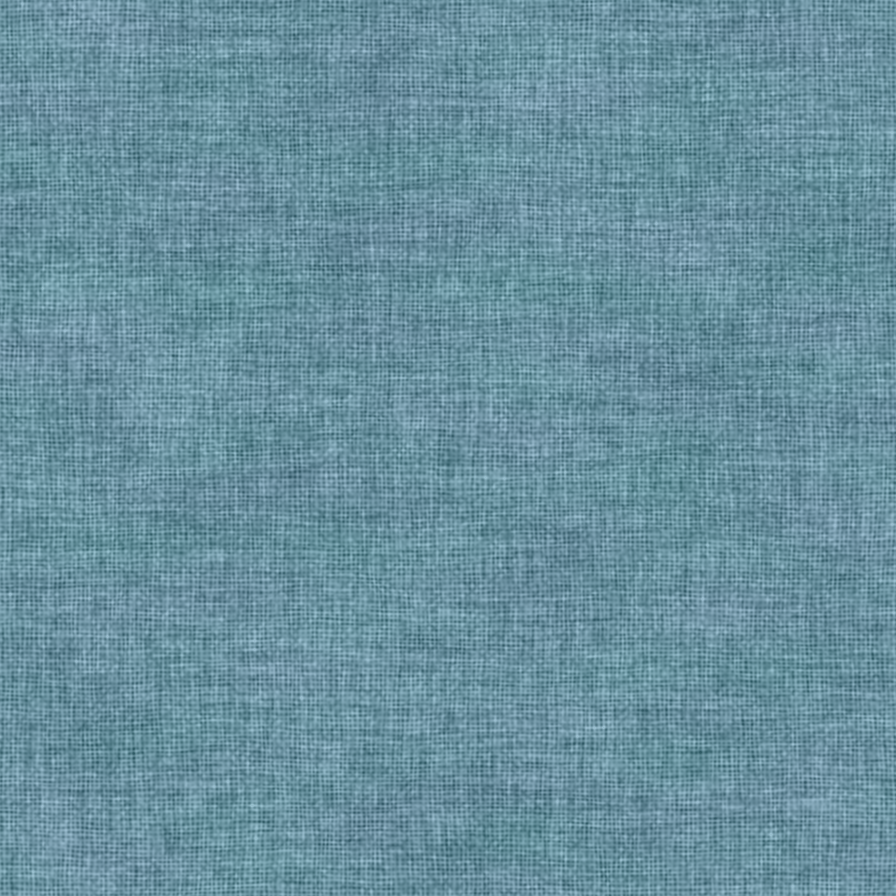
Write a Shadertoy shader that draws this texture.

```glsl
// Plain-weave blue-grey cloth: a fine grid of warp and weft threads with dark
// gaps at the corners. Stretched gradient noise gives each thread an uneven
// thickness and adds the long slubs, the fibre grain and a faint mottling.

const float TAU = 6.2831853;
const float THREADS = 190.0;                  // threads across the canvas
const vec3 GAP_COLOR = vec3(0.28, 0.44, 0.49);
const vec3 CROWN_COLOR = vec3(0.52, 0.67, 0.73);
const vec3 DYE_SHIFT = vec3(-0.025, 0.008, -0.015);

// Unit gradient at a lattice point, from an integer hash.
vec2 latticeGradient(vec2 cell, float seed) {
    uvec3 k = uvec3(ivec3(vec3(cell, seed)));
    uint h = k.x * 1597334673u ^ k.y * 3812015801u ^ k.z * 2798796415u;
    h = (h ^ (h >> 16)) * 2146121005u;
    h = (h ^ (h >> 15)) * 2221713035u;
    h ^= h >> 16;
    float angle = TAU * float(h & 65535u) / 65536.0;
    return vec2(cos(angle), sin(angle));
}

// Gradient noise, roughly -0.7 to 0.7.
float gradientNoise(vec2 p, float seed) {
    vec2 cell = floor(p);
    vec2 f = p - cell;
    vec2 blend = f * f * f * (f * (f * 6.0 - 15.0) + 10.0);
    vec2 e = vec2(1.0, 0.0);
    float a = dot(latticeGradient(cell, seed), f);
    float b = dot(latticeGradient(cell + e.xy, seed), f - e.xy);
    float c = dot(latticeGradient(cell + e.yx, seed), f - e.yx);
    float d = dot(latticeGradient(cell + e.xx, seed), f - e.xx);
    return mix(mix(a, b, blend.x), mix(c, d, blend.x), blend.y);
}

// Threads drift slightly from straight lines.
vec2 wander(vec2 uv, float amount) {
    vec2 broad = vec2(gradientNoise(uv * vec2(9.0, 5.0), 1.0),
                      gradientNoise(uv * vec2(5.0, 9.0), 2.0));
    vec2 local = vec2(gradientNoise(uv * vec2(70.0, 25.0), 3.0),
                      gradientNoise(uv * vec2(25.0, 70.0), 4.0));
    return amount * (broad + 0.35 * local);
}

// Bright thread crowns, dark corner gaps, alternate over-and-under crossings.
float weave(vec2 thread, float relief, float alternation) {
    vec2 ridge = cos(TAU * thread);
    vec2 crossing = cos(0.5 * TAU * thread);
    return relief * (ridge.x + ridge.y - 0.3 * ridge.x * ridge.y)
         + alternation * crossing.x * crossing.y;
}

// Uneven yarn along both thread directions.
float yarn(vec2 thread, float across, float along) {
    return gradientNoise(thread * vec2(across, along), 5.0)
         + gradientNoise(thread * vec2(along, across), 6.0);
}

// Long slubs: wide horizontal bands and thinner vertical ones.
float slubs(vec2 uv) {
    return gradientNoise(uv * vec2(7.0, 65.0), 7.0)
         + 0.6 * gradientNoise(uv * vec2(75.0, 5.0), 8.0);
}

void mainImage(out vec4 fragColor, in vec2 fragCoord) {
    vec2 uv = fragCoord / iResolution.y;
    vec2 thread = uv * THREADS + wander(uv, 1.0);

    // Fade the finest detail when a thread nears the pixel size.
    float pixelInThreads = THREADS / iResolution.y;
    float detail = 1.0 - smoothstep(0.4, 0.75, pixelInThreads);

    // Weave relief, varied in strength from place to place.
    float relief = 0.19 * (1.0 + 0.9 * gradientNoise(thread * 0.23, 9.0));
    float tone = 0.54 + detail * weave(thread, relief, 0.08);

    // Irregular yarn, fibre grain, slubs and broad mottling.
    tone += 0.36 * yarn(thread, 0.83, 0.12);
    tone += 0.55 * detail * gradientNoise(thread * 0.93, 10.0);
    tone += 0.26 * slubs(uv);
    tone += 0.16 * gradientNoise(uv * vec2(4.0, 6.0), 11.0);

    // Dye: thread tone plus a slight hue drift.
    float hue = gradientNoise(uv * vec2(6.0, 14.0), 12.0);
    vec3 color = mix(GAP_COLOR, CROWN_COLOR, clamp(tone, -0.4, 1.35));
    fragColor = vec4(color + DYE_SHIFT * hue, 1.0);
}
```
